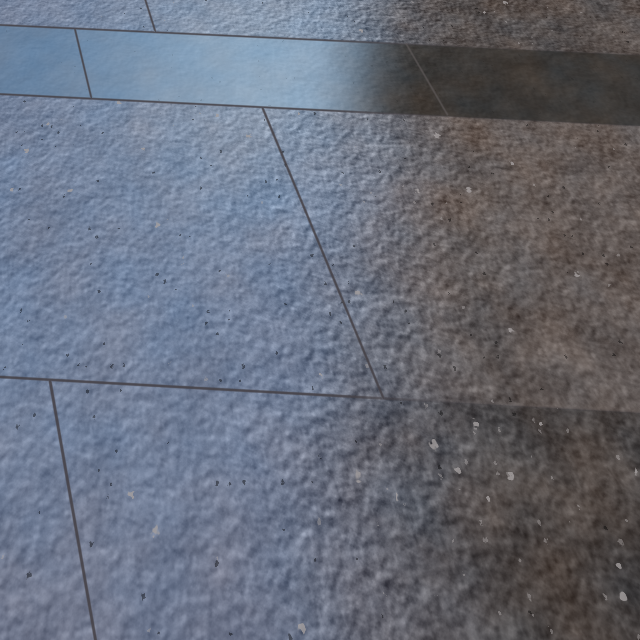
Give the GLSL for this texture, as a Shadertoy shader.

```glsl
// Stone floor tiles seen at a slant: three wide rows and one smooth narrow band.
// Cool window light fades to warm shade on the right; layered noise gives the
// pitted relief and mottling, hashed cells the pale flecks and dark pits.

const vec3 SKY_BLUE = vec3(0.435, 0.490, 0.590);
const vec3 GLARE = vec3(0.545, 0.610, 0.690);
const vec3 WARM_SHADE = vec3(0.385, 0.352, 0.340);
const vec3 DARK_SHADE = vec3(0.290, 0.272, 0.268);
const vec3 BAND_BLUE = vec3(0.390, 0.490, 0.605);
const vec3 BAND_GLARE = vec3(0.560, 0.655, 0.745);
const vec3 BAND_DARK = vec3(0.235, 0.222, 0.212);
const vec3 JOINT = vec3(0.270, 0.255, 0.275);
const vec3 FLECK = vec3(0.640, 0.620, 0.620);

float hash(vec2 p) {
    vec3 q = fract(vec3(p.xyx) * 0.1031);
    q += dot(q, q.yzx + 33.33);
    return fract((q.x + q.y) * q.z);
}

float noise(vec2 p) {
    vec2 i = floor(p), f = fract(p);
    f = f * f * (3.0 - 2.0 * f);
    return mix(mix(hash(i), hash(i + vec2(1, 0)), f.x),
               mix(hash(i + vec2(0, 1)), hash(i + vec2(1, 1)), f.x), f.y);
}

float fbm(vec2 p) {
    float sum = 0.0, amp = 0.5;
    for (int i = 0; i < 4; i++) {
        sum += amp * noise(p);
        p = mat2(1.6, 1.2, -1.2, 1.6) * p + 7.3;
        amp *= 0.5;
    }
    return sum / 0.9375;
}

float segmentDistance(vec2 p, vec2 a, vec2 b) {
    vec2 d = b - a;
    return length(p - a - d * clamp(dot(p - a, d) / dot(d, d), 0.0, 1.0));
}

float line(float dist, float halfWidth, float aa) {
    return 1.0 - smoothstep(halfWidth - aa, halfWidth + aa, dist);
}

// Height of a lengthwise joint, sloping down to the right
float jointHeight(float x, float left, float slope) {
    return left - slope * x;
}

// Irregular specks in a jittered grid; share is the part of cells filled
float specks(vec2 p, float cells, float share, float seed) {
    vec2 g = p * cells, id = floor(g);
    float size = mix(0.07, 0.21, hash(id + seed + 5.0));
    vec2 center = 0.3 + 0.4 * vec2(hash(id + seed + 11.0), hash(id + seed + 23.0));
    float d = length((fract(g) - center) * vec2(1.15, 0.9));
    d += 0.22 * (noise(g * 9.0 + seed) - 0.5);
    return step(1.0 - share, hash(id + seed)) * (1.0 - smoothstep(size * 0.5, size, d));
}

// Slanted light on the pitted surface: difference of two nearby heights
float relief(vec2 q) {
    vec2 toLight = vec2(-0.35, 0.45);
    return fbm(q) - fbm(q + toLight);
}

void mainImage(out vec4 fragColor, in vec2 fragCoord) {
    vec2 p = fragCoord / iResolution.xy;
    float aa = 0.9 / iResolution.y;

    // Floor coordinates, finer toward the far edge
    float depth = 1.0 / (1.9 - p.y);
    vec2 ground = vec2((p.x - 0.35) * depth, 1.5 * depth);

    // Rows
    float farJoint = jointHeight(p.x, 0.961, 0.047);
    float bandJoint = jointHeight(p.x, 0.853, 0.050);
    float nearJoint = jointHeight(p.x, 0.411, 0.056);
    float band = smoothstep(-aa, aa, p.y - bandJoint) * smoothstep(-aa, aa, farJoint - p.y);
    float nearRow = smoothstep(-aa, aa, nearJoint - p.y);
    float farRow = smoothstep(-aa, aa, p.y - farJoint);

    // Window light: soft edge, wider close to the viewer
    float wobble = 0.08 * (fbm(p * 7.0) - 0.5);
    float softness = mix(0.25, 0.13, p.y);
    float shade = smoothstep(0.60 - softness, 0.60 + softness, p.x + wobble);
    float bandShade = smoothstep(0.49, 0.66, p.x + 0.4 * wobble);
    vec2 g = (p - vec2(0.42, 0.91)) / vec2(0.25, 0.24);
    float glare = exp(-dot(g, g));

    // Stone colour
    vec3 lit = mix(SKY_BLUE, GLARE, 0.85 * glare + 0.12 * p.y);
    lit = mix(lit, vec3(0.435, 0.455, 0.530), 0.65 * smoothstep(0.4, 0.0, p.y));
    float darkness = 0.75 * nearRow + 0.55 * farRow + 0.3 * nearRow * smoothstep(0.7, 1.0, p.x);
    vec3 color = mix(lit, mix(WARM_SHADE, DARK_SHADE, darkness), shade);
    vec3 bandColor = mix(mix(BAND_BLUE, BAND_GLARE, exp(-pow((p.x - 0.42) / 0.26, 2.0))), BAND_DARK, bandShade);
    color = mix(color, bandColor, band);

    // Mottling and relief, nearly absent on the smooth band
    float rough = 1.0 - 0.78 * band;
    float edgeLight = exp(-pow((p.x - 0.56) / 0.16, 2.0));
    color += rough * (0.20 + 0.16 * edgeLight) * relief(ground * 125.0);
    color += rough * 0.06 * (noise(ground * 270.0) - 0.5);
    color += mix(0.09, 0.17, shade) * mix(1.0, 0.5, band) * (fbm(ground * 34.0) - 0.5);
    color += vec3(0.06, 0.01, -0.03) * (fbm(ground * 17.0 + 40.0) - 0.5);

    // Pale flecks, most of them in the near shaded tile, and dark pits
    float fleckShare = 0.015 + 0.17 * nearRow * smoothstep(0.48, 0.75, p.x);
    float flecks = specks(ground, 42.0, fleckShare, 3.0) + 0.6 * specks(ground, 75.0, fleckShare, 61.0);
    color = mix(color, FLECK, 0.8 * min(flecks, 1.0) * (1.0 - band));
    color *= 1.0 - 0.4 * rough * specks(ground, 80.0, 0.06, 97.0);

    // Joints, fading out in the shade
    float along = max(line(abs(p.y - farJoint), 0.0014, aa), line(abs(p.y - bandJoint), 0.0015, aa));
    along = max(along, line(abs(p.y - nearJoint), 0.0020, aa));
    float across = line(segmentDistance(p, vec2(0.224, 1.01), vec2(0.243, 0.950)), 0.0015, aa);
    across = max(across, line(segmentDistance(p, vec2(0.117, 0.955), vec2(0.143, 0.846)), 0.0015, aa));
    across = max(across, line(segmentDistance(p, vec2(0.410, 0.832), vec2(0.599, 0.378)), 0.0018, aa));
    across = max(across, line(segmentDistance(p, vec2(0.078, 0.406), vec2(0.151, -0.01)), 0.0023, aa));
    float bandCut = line(segmentDistance(p, vec2(0.635, 0.931), vec2(0.699, 0.821)), 0.0014, aa);
    color = mix(color, JOINT, 0.88 * max(along * (1.0 - 0.8 * smoothstep(0.5, 0.75, p.x)), across));
    color = mix(color, vec3(0.36, 0.34, 0.34), 0.7 * bandCut);

    fragColor = vec4(clamp(color, 0.0, 1.0), 1.0);
}
```
